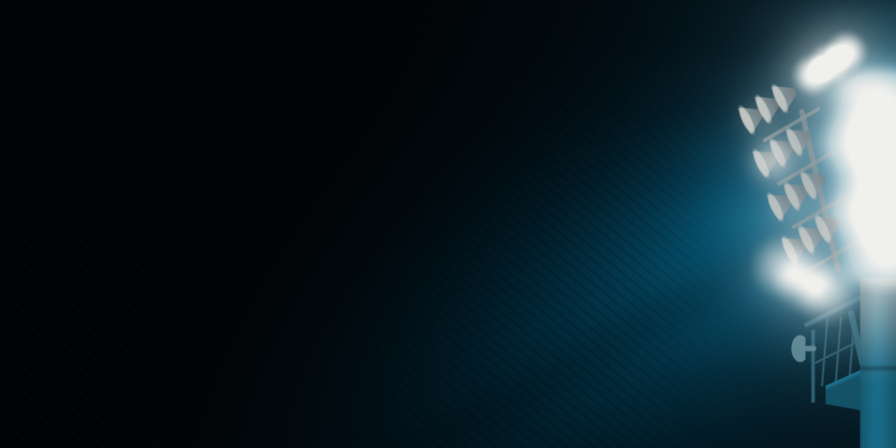
Give the GLSL for this background, as a WebGL 1 fragment shader.

```glsl
precision highp float;
// Stadium floodlight at the right edge, throwing a teal beam into a dark
// night field with fine diagonal hatching. Soft Gaussians form the light;
// distance functions form the mast, lamps and brackets.
uniform vec2 u_resolution;

#define NIGHT vec3(0.005, 0.008, 0.016)
#define DEEP_TEAL vec3(0.004, 0.065, 0.095)
#define BEAM_COLOR vec3(0.0, 0.275, 0.375)
#define HALO_COLOR vec3(0.20, 0.42, 0.49)
#define HAZE_COLOR vec3(0.50, 0.57, 0.60)
#define STEEL vec3(0.08, 0.37, 0.47)
#define PALE_STEEL vec3(0.56, 0.63, 0.65)
#define LIGHT_COLOR vec3(0.94, 0.94, 0.93)
#define SOURCE vec2(1.95, 0.60)
#define BEAM_DIR vec2(-0.87, -0.49)
#define HATCH_PERIOD 0.020

float segment(vec2 p, vec2 a, vec2 b) {
  vec2 ab = b - a;
  return length(p - a - ab * clamp(dot(p - a, ab) / dot(ab, ab), 0.0, 1.0));
}

float box(vec2 p, vec2 halfSize) {
  vec2 d = abs(p) - halfSize;
  return length(max(d, 0.0)) + min(max(d.x, d.y), 0.0);
}

// Antialiased coverage of a signed distance
float fill(float d) {
  float px = 1.2 / u_resolution.y;
  return smoothstep(px, -px, d);
}

float gauss(float x) { return exp(-x * x); }

// Night gradient, wide beam with a darker seam, and hatching
vec3 backdrop(vec2 p) {
  vec3 col = mix(NIGHT, DEEP_TEAL, smoothstep(0.3, 1.75, p.x - 0.4 * (p.y - 0.3)));
  vec2 q = p - SOURCE;
  float along = dot(q, BEAM_DIR);
  float across = dot(q, vec2(BEAM_DIR.y, -BEAM_DIR.x));
  float spread = 0.21 + 0.11 * max(along, 0.0);
  float beam = gauss((across - 0.02) / spread) * exp(-1.45 * along * along);
  beam *= 1.0 - 0.22 * gauss((across + 0.035) / 0.06);
  col += BEAM_COLOR * beam * (0.5 + 0.5 * smoothstep(0.05, 0.32, along));

  float stripe = abs(fract(dot(p, vec2(0.64, 0.77)) / HATCH_PERIOD) - 0.5);
  float hatch = smoothstep(0.22, 0.02, stripe) * smoothstep(1.70, 1.35, p.x);
  col *= 1.0 - 0.16 * hatch;
  col += vec3(0.008, 0.010, 0.012) * hatch * smoothstep(1.0, 0.1, p.x);
  return col;
}

// Mast, platform, small dish and lattice under the lamps
vec3 drawMast(vec3 col, vec2 p) {
  float lattice = segment(p, vec2(1.80, 0.275), vec2(1.94, 0.345)) - 0.005;
  lattice = min(lattice, segment(p, vec2(1.815, 0.105), vec2(1.815, 0.26)) - 0.004);
  lattice = min(lattice, segment(p, vec2(1.90, 0.30), vec2(1.925, 0.19)) - 0.007);
  for (int i = 0; i < 3; i++) {
    vec2 foot = vec2(1.835 + 0.03 * float(i), 0.14);
    lattice = min(lattice, segment(p, foot, foot + vec2(0.012, 0.15)) - 0.002);
  }
  lattice = min(lattice, segment(p, vec2(1.82, 0.19), vec2(1.92, 0.24)) - 0.002);
  col = mix(col, mix(STEEL, PALE_STEEL, 0.3), 0.75 * fill(lattice));

  float deckTop = 0.14 + 0.45 * (p.x - 1.845);
  float deckBase = 0.098 - 0.18 * (p.x - 1.845);
  float deck = max(max(p.y - deckTop, deckBase - p.y), max(1.843 - p.x, p.x - 1.93));
  col = mix(col, STEEL * (0.85 + 0.35 * smoothstep(0.015, 0.0, deckTop - p.y)), fill(deck));

  vec2 dish = p - vec2(1.786, 0.222);
  float cup = max(length(dish / vec2(0.65, 1.0)) - 0.03, dish.x - 0.012);
  cup = min(cup, segment(dish, vec2(0.0), vec2(0.03, 0.0)) - 0.006);
  col = mix(col, mix(STEEL, PALE_STEEL, 0.55), fill(cup));

  float pole = box(p - vec2(1.975, 0.18), vec2(0.055, 0.20));
  float across = (p.x - 1.92) / 0.09;
  vec3 metal = mix(STEEL, PALE_STEEL, smoothstep(0.12, 0.38, p.y) * 0.8);
  metal *= 0.85 + 0.28 * gauss((across - 0.42) / 0.35);
  metal *= 1.0 - 0.25 * gauss((p.y - 0.178) / 0.006);
  return mix(col, metal, fill(pole));
}

// Tilted reflectors in slanting rows, held by rails
vec3 drawLamps(vec3 col, vec2 p) {
  float spine = segment(p, vec2(1.79, 0.75), vec2(1.87, 0.40)) - 0.006;
  col = mix(col, PALE_STEEL * 0.8, 0.8 * fill(spine));
  for (int r = 0; r < 4; r++) {
    vec2 rowStart = vec2(1.667, 0.732) + float(r) * vec2(0.032, -0.097);
    float rail = segment(p, rowStart + vec2(0.04, -0.045), rowStart + vec2(0.16, 0.025)) - 0.004;
    col = mix(col, PALE_STEEL * 0.85, 0.8 * fill(rail));
    for (int c = 0; c < 3; c++) {
      vec2 q = p - rowStart - float(c) * vec2(0.037, 0.024);
      q = vec2(dot(q, vec2(0.90, 0.44)), dot(q, vec2(-0.44, 0.90)));
      float cone = max(abs(q.y) - 0.031 + 0.62 * max(q.x, 0.0), abs(q.x - 0.016) - 0.022);
      float rim = (length(q / vec2(0.010, 0.032)) - 1.0) * 0.010;
      col = mix(col, PALE_STEEL * (0.95 - 10.0 * max(q.x, 0.0)), 0.85 * fill(cone));
      col = mix(col, vec3(0.78, 0.79, 0.77), 0.9 * fill(rim));
    }
    // The second row burns brighter than its neighbours
    float flare = r == 1 ? 0.65 : 0.18;
    float reach = length(p - rowStart - vec2(0.03, 0.005));
    col = mix(col, LIGHT_COLOR, flare * gauss(reach / 0.048));
  }
  return col;
}

void main() {
  vec2 p = gl_FragCoord.xy / u_resolution.y;
  // Bulging outline of the overexposed lamp bank
  float core = segment(p, vec2(1.965, 0.72), vec2(1.985, 0.48)) - 0.105;
  core += 0.010 * sin(p.y * 42.0 + 1.5);
  float outside = max(core, 0.0);

  vec3 col = backdrop(p) + HALO_COLOR * 0.85 * exp(-7.5 * outside);
  col = drawMast(col, p);
  col = drawLamps(col, p);

  // Pale mist over the lamps
  vec2 mist = (p - vec2(1.82, 0.60)) / vec2(0.13, 0.27);
  col = mix(col, HAZE_COLOR, 0.38 * gauss(length(mist)));

  // Soft core and the bulbs above and below it
  float bloom = 0.70 * smoothstep(0.045, -0.055, core) + 0.36 * exp(-16.0 * outside);
  for (int i = 0; i < 3; i++) {
    float k = float(i);
    float top = length(p - vec2(1.89, 0.885) + k * vec2(0.038, 0.026));
    float low = length(p - vec2(1.745, 0.405) - k * vec2(0.05, -0.03));
    bloom += 0.62 * smoothstep(0.055, 0.010, top) + 0.16 * gauss(top / 0.08);
    bloom += 0.42 * smoothstep(0.085, 0.010, low) + 0.12 * gauss(low / 0.09);
  }
  col = mix(col, LIGHT_COLOR, clamp(bloom, 0.0, 1.0));
  gl_FragColor = vec4(clamp(col, 0.0, 1.0), 1.0);
}
```
